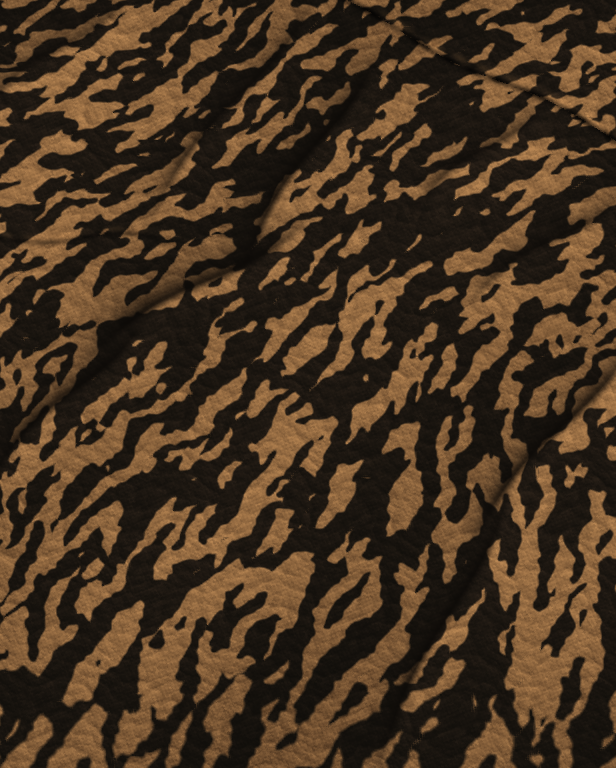
Reproduce this texture procedurally as a Shadertoy shader.

```glsl
vec2 hash2(vec2 p) {
    return fract(sin(vec2(dot(p, vec2(127.1, 311.7)), dot(p, vec2(269.5, 183.3)))) * 4375.85);
}

// Sum of signed, elongated, rippled spots that follow the local grain angle
float spots(vec2 q, float grain) {
    vec2 cell = floor(q);
    float sum = 0.0;
    for (int j = -2; j <= 2; j++)
    for (int i = -2; i <= 2; i++) {
        vec2 id = cell + vec2(i, j);
        vec2 rnd = hash2(id);
        vec2 kind = hash2(id + 71.3);
        float angle = grain + (kind.x - 0.5) * 1.0;
        vec2 along = vec2(cos(angle), sin(angle));
        vec2 d = q - id - rnd;
        float u = dot(d, along) / 1.7;
        float v = dot(d, vec2(-along.y, along.x)) / 0.85 + (rnd.x - 0.3) * u * u;
        float k = max(1.0 - u * u - v * v, 0.0);
        sum += k * k * cos(3.2 * v) * (kind.y < 0.5 ? -1.0 : 1.0);
    }
    return sum;
}

// Height of the crinkled cloth: rounded cellular lumps
float puff(vec2 q) {
    vec2 cell = floor(q);
    float nearest = 2.0;
    for (int j = -1; j <= 1; j++)
    for (int i = -1; i <= 1; i++) {
        vec2 id = cell + vec2(i, j);
        vec2 d = q - id - hash2(id);
        nearest = min(nearest, dot(d, d));
    }
    return 1.0 - nearest;
}

// x: shadow with one crisp side, y: lit lip beyond that side
vec2 crease(vec2 p, vec2 a, vec2 b, float width) {
    vec2 ab = b - a;
    float t = dot(p - a, ab) / dot(ab, ab);
    float d = dot(p - a, vec2(ab.y, -ab.x)) / length(ab) + 0.009 * sin(t * 7.0);
    float taper = smoothstep(-0.05, 0.3, t) * smoothstep(1.05, 0.7, t);
    float shadow = exp(-max(d, 0.0) / width) * smoothstep(-0.01, 0.004, d);
    float lip = exp(-abs(d + 0.02) / 0.03) * step(d, 0.0);
    return taper * vec2(shadow, lip);
}

void mainImage(out vec4 fragColor, in vec2 fragCoord) {
    vec2 p = fragCoord / iResolution.y;

    // Seams
    float upper = p.y - 1.0 + 0.5 * (p.x - 0.44) + 0.006 * sin(p.x * 24.0);
    float left = p.y - 0.69 + 0.006 * sin(p.x * 30.0);
    float leftFade = smoothstep(0.26, 0.16, p.x);

    // Folds
    vec2 fold = crease(p, vec2(0.50, 0.95), vec2(0.31, 0.65), 0.015);
    fold += crease(p, vec2(0.41, 0.72), vec2(0.10, 0.53), 0.02);
    fold += crease(p, vec2(0.20, 0.60), vec2(-0.03, 0.36), 0.015);
    fold += crease(p, vec2(0.84, 0.58), vec2(0.60, 0.28), 0.014);
    fold += crease(p, vec2(0.67, 0.38), vec2(0.48, -0.02), 0.011);
    fold += 0.7 * crease(p, vec2(0.72, 0.88), vec2(0.53, 0.72), 0.013);
    fold += 0.7 * crease(p, vec2(0.82, 0.76), vec2(0.60, 0.60), 0.012);
    fold += 0.8 * crease(p, vec2(0.42, 1.02), vec2(0.18, 0.70), 0.011);
    fold += 0.6 * crease(p, vec2(0.18, 1.02), vec2(-0.04, 0.84), 0.018);

    // Animal print, finer towards the top, broken at the upper seam
    vec2 w = p + 0.004 * sin(p.yx * vec2(71.0, 63.0) + 2.0 * sin(p * 41.0));
    w += 0.0012 * sin(p.yx * vec2(310.0, 270.0) + 2.0 * sin(p * 170.0));
    w += step(0.0, upper) * vec2(0.31, 0.17);
    vec2 q = (w - vec2(0.4, 0.0)) * (24.0 + 9.0 * p.y);
    float grain = mix(1.1, 0.72, smoothstep(0.35, 0.75, p.y + 0.3 * (p.x - 0.4)));
    grain += 0.2 * sin(p.x * 9.0 + p.y * 5.0);
    float print = spots(q, grain) + 0.45 * spots(q * 1.8 + 40.0, grain) + 0.13;
    // Dividing by the slope keeps every outline equally sharp
    float slope = length(vec2(dFdx(print), dFdy(print))) * iResolution.y;
    float edge = print / max(slope, 8.0);
    float soft = 0.0018 + 0.0015 * smoothstep(0.2, 0.0, p.y);
    float ink = smoothstep(-soft, soft, edge);

    // Crinkle relief and weave
    vec2 c = p * vec2(44.0, 60.0) + 0.5 * sin(p.yx * 48.0);
    vec2 toLight = vec2(0.12, 0.26);
    float relief = puff(c) - puff(c + toLight);
    relief += 0.7 * (puff(c * 1.9 + 9.0) - puff(c * 1.9 + 9.0 + toLight));
    vec2 thread = mat2(0.9, 0.4, -0.4, 0.9) * p;
    float weave = 0.6 * sin(thread.x * 950.0) * sin(thread.y * 950.0);
    weave += 1.8 * (hash2(floor(thread * vec2(250.0, 420.0))).x - 0.5);

    // Light
    float light = 0.84 + 0.55 * relief + 0.12 * weave + 0.25 * fold.y;
    light += 0.1 * sin(p.x * 11.0 - p.y * 8.0 + 1.0);
    light -= 0.22 * smoothstep(0.3, 0.0, p.y) + 0.12 * smoothstep(0.85, 1.0, p.y);
    light = clamp(light, 0.0, 1.3);
    vec3 tan_ = mix(vec3(0.25, 0.165, 0.095), vec3(0.61, 0.44, 0.27), light);
    vec3 black = mix(vec3(0.06, 0.052, 0.038), vec3(0.12, 0.095, 0.07), light * light);
    vec3 color = mix(tan_, black, ink);

    // Stitching and shadow
    float stitch = 0.55 + 0.45 * sin(p.x * 150.0 + 2.0 * sin(p.x * 31.0));
    float ridge = exp(-pow((upper - 0.009) / 0.005, 2.0));
    ridge += 0.7 * leftFade * exp(-pow((left - 0.006) / 0.004, 2.0));
    color += vec3(0.1, 0.07, 0.04) * ridge * stitch;
    float groove = exp(-pow(upper / 0.005, 2.0)) + leftFade * 0.6 * exp(-pow(left / 0.004, 2.0));
    color *= 1.0 - 0.75 * min(groove, 1.0) * (1.0 - 0.5 * stitch);
    color = mix(color, vec3(0.045, 0.035, 0.025), 0.93 * min(fold.x, 1.0));

    fragColor = vec4(color, 1.0);
}
```
